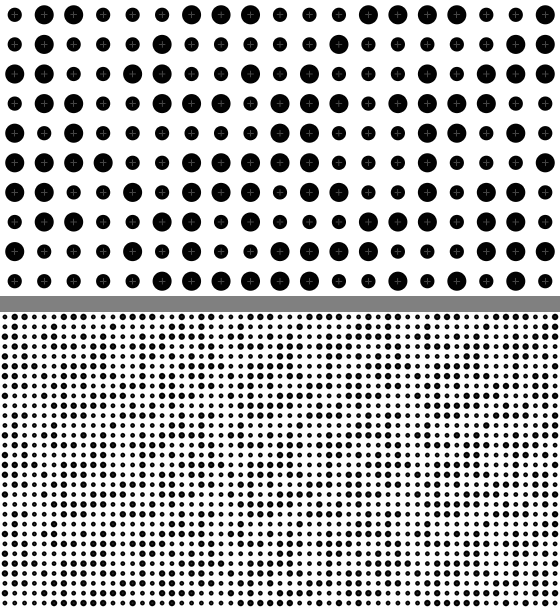
Top: one tile. Bottom: repeated 3 by 3.
A Shadertoy shader for this pattern:

```glsl
// Grid of black dots in two random sizes, each marked with a hairline cross.

const vec2 GRID = vec2(19.0, 10.0);   // whole cells across and down, so it tiles
const float LARGE_RADIUS = 0.322;     // lengths are in cells
const float SMALL_RADIUS = 0.240;
const float LARGE_SHARE = 0.48;
const float CROSS_ARM = 0.11;
const float CROSS_WIDTH = 0.009;
const vec3 PAPER = vec3(1.0);
const vec3 INK = vec3(0.006);

float hash(vec2 p) {
    vec3 q = fract(p.xyx * 0.1031);
    q += dot(q, q.yzx + 33.33);
    return fract((q.x + q.y) * q.z);
}

// Share of a pixel-wide window at x that lies within [-halfWidth, halfWidth]
float spanCoverage(float x, float halfWidth, float pixel) {
    float lo = max(x - 0.5 * pixel, -halfWidth);
    float hi = min(x + 0.5 * pixel, halfWidth);
    return max(hi - lo, 0.0) / pixel;
}

float boxCoverage(vec2 p, vec2 halfSize, float pixel) {
    return spanCoverage(p.x, halfSize.x, pixel) * spanCoverage(p.y, halfSize.y, pixel);
}

float crossCoverage(vec2 p, float arm, float width, float pixel) {
    vec2 bar = vec2(arm, 0.5 * width);
    return max(boxCoverage(p, bar, pixel), boxCoverage(p, bar.yx, pixel));
}

float discCoverage(vec2 p, float radius, float pixel) {
    return clamp(0.5 - (length(p) - radius) / pixel, 0.0, 1.0);
}

void mainImage(out vec4 fragColor, in vec2 fragCoord) {
    vec2 gridPos = fragCoord / iResolution.xy * GRID;
    float pixel = GRID.y / iResolution.y;

    // Cell index wraps at the canvas edges
    vec2 cell = mod(floor(gridPos), GRID);
    vec2 p = fract(gridPos) - 0.5;

    // Each cell picks one of the two sizes
    float radius = hash(cell + 7.0) < LARGE_SHARE ? LARGE_RADIUS : SMALL_RADIUS;

    vec3 color = mix(PAPER, INK, discCoverage(p, radius, pixel));
    color = mix(color, PAPER, crossCoverage(p, CROSS_ARM, CROSS_WIDTH, pixel));
    fragColor = vec4(color, 1.0);
}
```
